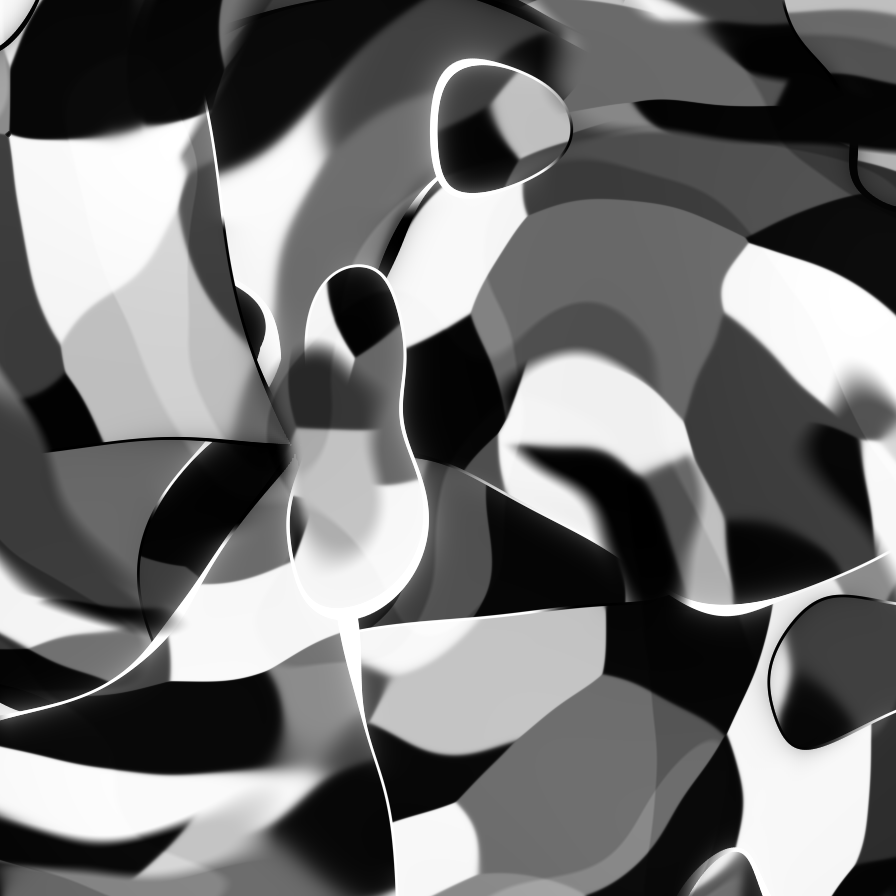
A Shadertoy shader for this background:

```glsl
float hash(vec2 cell, float seed) {
    return fract(sin(dot(cell, vec2(127.1, 311.7)) + seed * 74.7) * 4375.85);
}

mat2 rotation(float angle) {
    float c = cos(angle), s = sin(angle);
    return mat2(c, s, -s, c);
}

// Layered sines, roughly -1 to 1
float waves(vec2 p, float seed) {
    float sum = 0.0, amplitude = 0.55;
    for (int i = 0; i < 3; i++) {
        p = rotation(0.9) * p * 1.35 + seed;
        sum += amplitude * sin(p.x + 1.2 * sin(p.y + seed));
        amplitude *= 0.5;
    }
    return sum;
}

// Six grey levels, weighted by their share of the area
float greyLevel(float h) {
    return 0.02 + 0.22 * step(0.27, h) + 0.18 * step(0.45, h)
         + 0.12 * step(0.61, h) + 0.22 * step(0.68, h) + 0.21 * step(0.78, h);
}

// Swirling, folded coordinates
vec2 flow(vec2 p, vec2 centre) {
    vec2 d = p - centre;
    d = rotation(1.7 * length(d)) * d;
    d += 0.075 * vec2(waves(p * 4.2, 1.3), waves(p * 4.2, 4.1));
    return d + 0.022 * vec2(waves(p * 12.0, 2.4), waves(p * 12.0, 5.2));
}

// Cellular patches whose borders vary from crisp to blurred
float patches(vec2 p, float seed) {
    p = p * vec2(6.4, 4.3) + seed * vec2(3.37, 1.71);
    vec2 base = floor(p);
    float sharpness = mix(18.0, 120.0, smoothstep(-0.5, 0.3, waves(p * 0.8, seed)));
    float sum = 0.0, total = 0.0;
    for (int y = -1; y <= 1; y++) {
        for (int x = -1; x <= 1; x++) {
            vec2 cell = base + vec2(x, y);
            vec2 site = cell + 0.5 + 0.8 * (vec2(hash(cell, 1.0), hash(cell, 2.0)) - 0.5);
            vec2 d = p - site;
            float weight = exp(-sharpness * dot(d, d));
            float level = fract(dot(cell, vec2(0.7549, 0.5698)) + seed * 0.381);
            sum += weight * greyLevel(level);
            total += weight;
        }
    }
    return sum / max(total, 1e-36);
}

// Zero on curved rays that meet at a node
float rayField(vec2 p, vec2 node, float count, float seed) {
    vec2 d = p - node;
    float angle = atan(d.y, d.x + 1e-5);
    return length(d) * sin(count * angle + seed + 1.1 * waves(p * 4.5, seed));
}

// Zero on a wobbling ring
float ringField(vec2 p, vec2 centre, float radius, float seed) {
    return length(p - centre) - radius + 0.07 * waves(p * 5.0, seed);
}

// Positive inside scattered closed outlines
float islandField(vec2 p, float scale, float level, float seed) {
    return waves(p * scale, seed) - level;
}

// Swaps tones across a field's zero line and inks that line
float crease(float tone, float other, float field, vec2 p, float seed, float pixel) {
    float slope = length(vec2(dFdx(field), dFdy(field))) / pixel;
    float dist = field / max(slope, 0.05);
    tone = mix(tone, other, smoothstep(-pixel, pixel, dist));
    float swell = clamp(0.5 + 0.7 * waves(p * 8.0, seed + 2.0), 0.0, 1.0);
    float width = mix(0.0007, 0.012, swell * swell * swell * swell);
    float ink = smoothstep(-0.08, 0.08, waves(p * 4.5, seed + 5.0) + 0.12);
    float halo = 0.5 * swell * exp(-abs(dist) / 0.011);
    float line = 1.0 - smoothstep(width, width + 1.5 * pixel, abs(dist));
    return mix(tone, ink, max(line, halo));
}

void mainImage(out vec4 fragColor, in vec2 fragCoord) {
    float pixel = 1.0 / iResolution.y;
    vec2 p = fragCoord * pixel;
    vec2 q = flow(p, vec2(0.48, 0.52));

    // Patchwork divided by rays and a ring
    float tone = patches(q, 0.0);
    float cornerRays = rayField(p, vec2(0.93, 0.83), 2.0, 1.4);
    tone = crease(tone, patches(q, 4.0), cornerRays, p, 4.0, pixel);
    float ring = ringField(p, vec2(0.45, 0.55), 0.43, 2.2);
    tone = crease(tone, patches(q, 2.0), ring, p, 2.0, pixel);
    float lowRays = rayField(p, vec2(0.20, 0.21), 2.0, 2.8);
    tone = crease(tone, patches(q, 3.0), lowRays, p, 3.0, pixel);
    float rays = rayField(p, vec2(0.33, 0.50), 3.0, 0.6);
    tone = crease(tone, patches(q, 1.0), rays, p, 1.0, pixel);

    // Outlined islands, then blurred ones
    float islands = islandField(p, 6.5, 0.5, 3.3);
    tone = crease(tone, patches(q, 5.0), islands, p, 5.0, pixel);
    float blurred = smoothstep(0.0, 0.22, islandField(q, 8.0, 0.42, 1.1));
    tone = mix(tone, patches(q, 6.0), blurred);

    // Translucent veils that spare black and white
    for (int i = 0; i < 2; i++) {
        float seed = float(i) * 1.9 + 0.7;
        float veil = smoothstep(0.30, 0.34, waves(q * 6.0, seed));
        tone += (float(i) - 0.5) * 0.8 * veil * tone * max(1.0 - tone, 0.0);
    }

    tone += 0.02 * waves(p * 5.0, 6.0);
    fragColor = vec4(vec3(clamp(tone, 0.0, 1.0)), 1.0);
}
```
